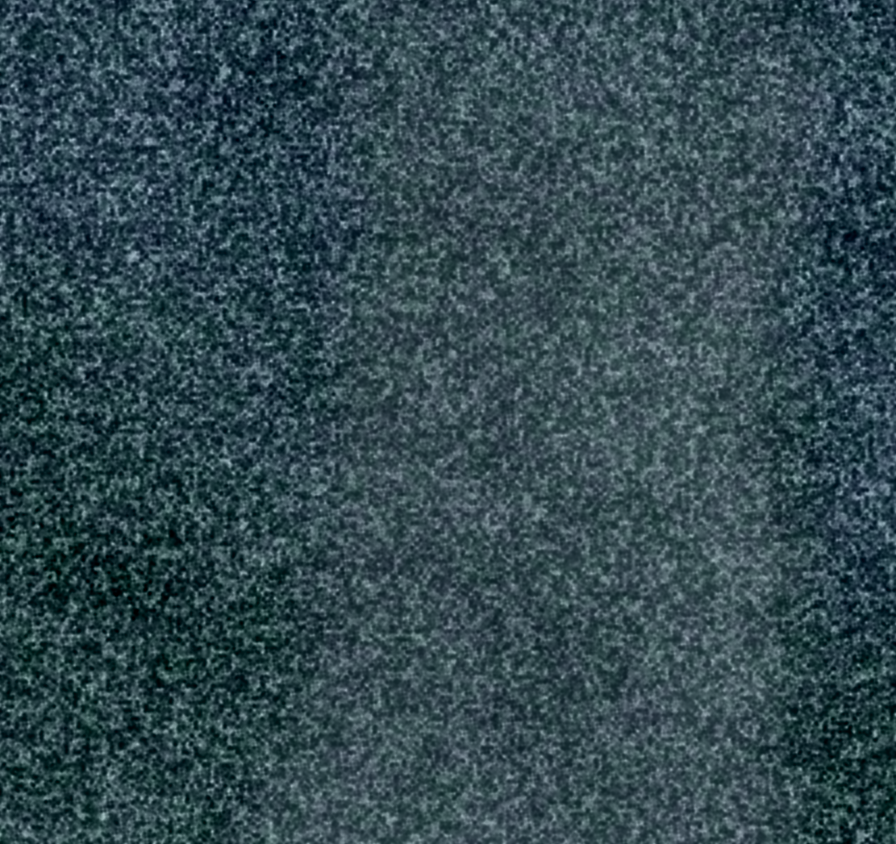
Write a Shadertoy shader that draws this texture.

```glsl
float hash(vec2 cell) {
    uvec2 q = uvec2(ivec2(cell)) * uvec2(1597334677u, 3812015801u);
    uint n = (q.x ^ q.y) * 1597334677u;
    n = (n ^ (n >> 15)) * 2246822519u;
    n ^= n >> 13;
    return float(n >> 8) / 16777216.0;
}

// Smooth value noise, centred on zero
float noise(vec2 p) {
    vec2 cell = floor(p), f = fract(p);
    f = f * f * (3.0 - 2.0 * f);
    float low = mix(hash(cell), hash(cell + vec2(1, 0)), f.x);
    float high = mix(hash(cell + vec2(0, 1)), hash(cell + vec2(1, 1)), f.x);
    return mix(low, high, f.y) - 0.5;
}

float blob(vec2 p, vec2 centre, vec2 size) {
    vec2 d = (p - centre) / size;
    return exp(-dot(d, d));
}

void mainImage(out vec4 fragColor, in vec2 fragCoord) {
    vec2 uv = fragCoord / iResolution.x;
    float height = uv.y * iResolution.x / iResolution.y;

    // Pale, worn band with soft, wavering sides
    float waver = 0.07 * noise(uv * 7.0 + 20.0) + 0.04 * noise(uv * 19.0 + 60.0);
    float left = 0.32 + 0.09 * height + waver;
    float band = smoothstep(left - 0.07, left + 0.07, uv.x);
    band *= 1.0 - smoothstep(0.83, 0.94, uv.x + waver);
    band *= 1.0 - 0.45 * smoothstep(0.7, 1.0, height);

    // Blue above and to the right, green below
    float blueness = smoothstep(0.35, 0.75, height + 0.4 * noise(uv * 5.0 + 9.0));
    blueness = max(blueness, smoothstep(0.85, 0.95, uv.x) * smoothstep(0.15, 0.35, height));
    vec3 dye = mix(vec3(0.145, 0.252, 0.262), vec3(0.160, 0.255, 0.305), blueness);
    vec3 color = mix(dye, vec3(0.238, 0.318, 0.343), band);

    // Broad light and dark patches
    float shade = 0.06 * noise(uv * 6.0 + 40.0) + 0.05 * noise(uv * 16.0 + 80.0);
    shade += 0.045 * blob(uv, vec2(0.80, 0.43), vec2(0.10, 0.28));
    shade += 0.03 * blob(uv, vec2(0.08, 0.78), vec2(0.12, 0.20));
    shade -= 0.05 * blob(uv, vec2(0.14, 0.28), vec2(0.07, 0.05));
    shade -= 0.03 * blob(uv, vec2(0.55, 0.18), vec2(0.20, 0.15));
    shade -= 0.05 * blob(uv, vec2(0.98, 0.12), vec2(0.09, 0.18));
    color += shade;

    // Fine speckle, with bright grains stronger than dark ones
    vec2 turned = mat2(0.8, 0.6, -0.6, 0.8) * uv + 2.0;
    float grain = 0.75 * noise(uv * 215.0) + 0.40 * noise(turned * 320.0);
    grain += 0.22 * noise(turned * 95.0);
    grain += 0.6 * grain * grain - 0.02;
    color += grain * mix(0.58, 0.43, band);

    // Faint uneven tint
    color += vec3(-0.3, 0.4, -0.3) * 0.04 * noise(uv * 30.0 + 5.0);
    color += vec3(0.5, -0.2, 0.4) * 0.04 * noise(uv * 70.0 + 33.0);

    fragColor = vec4(clamp(color, 0.0, 1.0), 1.0);
}
```
